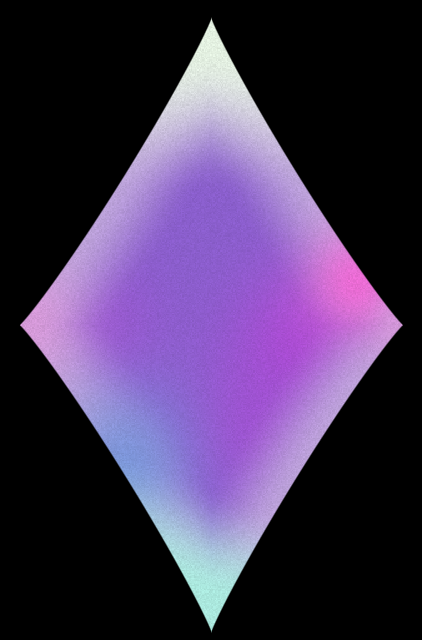
Give the GLSL for this background, as a Shadertoy shader.

```glsl
// A grainy, softly glowing violet diamond with slightly hollow sides on black.
#define CENTER vec2(0.501, 0.492)
#define HALF_SIZE vec2(0.454, 0.479)
#define SIDE_POWER 0.92
#define HAZE_START 0.55
#define GRAIN_CELLS 338.0
#define GRAIN_AMOUNT 0.11

const vec3 VIOLET  = vec3(0.54, 0.37, 0.80);
const vec3 MAGENTA = vec3(0.67, 0.29, 0.83);
const vec3 PINK    = vec3(0.93, 0.41, 0.83);
const vec3 ROSE    = vec3(0.85, 0.60, 0.85);
const vec3 LILAC   = vec3(0.76, 0.67, 0.86);
const vec3 BLUE    = vec3(0.47, 0.58, 0.85);
const vec3 AQUA    = vec3(0.67, 0.91, 0.87);
const vec3 IVORY   = vec3(0.89, 0.94, 0.88);

float hash(vec2 cell) {
    vec3 q = fract(cell.xyx * vec3(0.1031, 0.1030, 0.0973));
    q += dot(q, q.yzx + 33.33);
    return fract((q.x + q.y) * q.z);
}

// Soft elliptical falloff, 1 at the centre.
float glow(vec2 p, vec2 center, vec2 radius) {
    vec2 d = (p - center) / radius;
    return exp(-dot(d, d));
}

vec3 diamondColor(vec2 p, float reach) {
    // Violet body with warm and magenta areas
    vec3 color = mix(VIOLET, MAGENTA, 0.40 * glow(p, vec2(-0.55, -0.04), vec2(0.30, 0.22)));
    color = mix(color, MAGENTA, 0.55 * glow(p, vec2(0.20, -0.35), vec2(0.32, 0.25)));
    color = mix(color, MAGENTA, 0.90 * glow(p, vec2(0.45, -0.06), vec2(0.34, 0.24)));

    // Pale haze along the sides
    color = mix(color, LILAC, 0.90 * smoothstep(HAZE_START, 1.03, reach));

    // Coloured corners and lower left side
    color = mix(color, BLUE, 0.95 * glow(p, vec2(-0.46, -0.47), vec2(0.36, 0.26)));
    color = mix(color, ROSE, 0.90 * glow(p, vec2(-0.95, 0.01), vec2(0.27, 0.20)));
    color = mix(color, PINK, 0.95 * glow(p, vec2(0.76, 0.14), vec2(0.26, 0.17)));
    color = mix(color, ROSE, 0.65 * glow(p, vec2(1.00, -0.01), vec2(0.13, 0.10)));

    // Aqua and ivory tips
    color = mix(color, AQUA, smoothstep(0.52, 0.88, -p.y - 0.25 * p.x));
    return mix(color, IVORY, smoothstep(0.42, 0.90, p.y));
}

void mainImage(out vec4 fragColor, in vec2 fragCoord) {
    vec2 uv = fragCoord / iResolution.xy;
    vec2 p = (uv - CENTER) / HALF_SIZE;

    // Reach is 0 in the middle and 1 on the outline
    vec2 bent = pow(abs(p) + 1e-5, vec2(SIDE_POWER));
    float reach = bent.x + bent.y;
    float soft = fwidth(reach) * 0.7;
    float mask = 1.0 - smoothstep(1.0 - soft, 1.0 + soft, reach);

    // Fine grain in square cells
    vec2 cell = floor(fragCoord / iResolution.x * GRAIN_CELLS);
    float grain = 0.5 * (hash(cell) + hash(cell + 71.0)) - 0.5;

    vec3 color = diamondColor(p, reach) * (1.0 + GRAIN_AMOUNT * grain);
    fragColor = vec4(clamp(color, 0.0, 1.0) * mask, 1.0);
}
```
